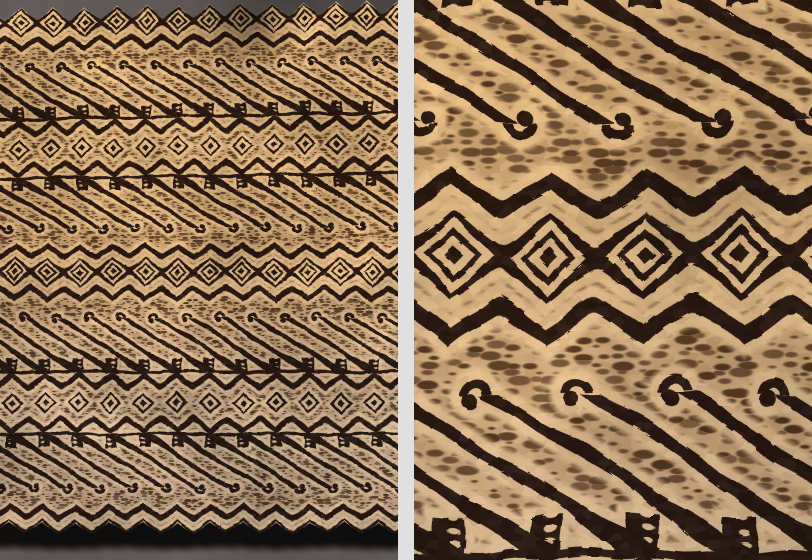
Left: the whole. Right: its middle third, enlarged.
A Shadertoy shader for this pattern:

```glsl
// Batik cloth: bands of slanted hooked strokes between rows of nested diamonds and zigzags.
#define REPEATS 12.27            // motifs across the canvas
#define HALF_PERIOD 4.04         // main diamond row to small diamond row, in motifs
#define CENTER vec2(6.47, 8.38)  // middle diamond, measured from the upper left
#define SLOPE 0.64               // fall of the slanted strokes
#define HOOK_ROW 1.42
#define HEAD_ROW 3.08
#define LINE 0.075               // half width of the main lines
#define INK vec3(0.12, 0.07, 0.045)
#define BROWN vec3(0.29, 0.20, 0.125)
#define TAN vec3(0.69, 0.57, 0.43)
#define CREAM vec3(0.86, 0.75, 0.59)
#define WALL vec3(0.38, 0.35, 0.34)

vec2 hash2(vec2 p) {
    vec3 a = fract(p.xyx * vec3(0.1031, 0.1030, 0.0973));
    a += dot(a, a.yzx + 33.33);
    return fract((a.xx + a.yz) * a.zy);
}

// Cellular noise: x = signed distance to grains of varied size, y = grain tone
vec2 grains(vec2 p) {
    vec2 id = floor(p), best = vec2(9.0, 0.0);
    for (int j = -1; j <= 1; j++)
    for (int i = -1; i <= 1; i++) {
        vec2 cell = id + vec2(i, j);
        vec2 h = hash2(cell);
        float d = length(cell + 0.15 + 0.7 * h - p) - mix(0.12, 0.55, hash2(cell + 71.0).x);
        if (d < best.x) best = vec2(d, h.y);
    }
    return best;
}

// Smooth uneven tone from layered sines, about -1 to 1
float patches(vec2 p) {
    float sum = 0.0, gain = 0.5;
    for (int i = 0; i < 4; i++) {
        sum += gain * sin(p.x + 1.7 * sin(p.y)) * cos(p.y * 1.2 + sin(p.x * 0.7));
        p = mat2(1.5, 1.2, -1.2, 1.5) * p + 2.3;
        gain *= 0.6;
    }
    return sum;
}

float wrapUnit(float x) { return fract(x + 0.5) - 0.5; }

// 0 at each motif centre, 1 halfway between, with softened corners
float zigzag(float x) {
    float t = 2.0 * abs(wrapUnit(x));
    return 1.08 - sqrt((1.0 - t) * (1.0 - t) + 0.0064) + 0.08 * (1.0 - t) - 0.08 * t;
}

// Large diamonds joined by black bows, framed by a zigzag
float mainRow(vec2 p, float zig) {
    float diamond = abs(wrapUnit(p.x)) + p.y;
    float d = min(abs(diamond - 0.25) - 0.045, diamond - 0.10);
    d = min(d, max(0.40 - diamond, p.y - 0.54 + 0.46 * zig));
    d *= 0.707;
    return min(d, abs(p.y - 0.90 + 0.43 * zig) * 0.76 - LINE);
}

// Slanted strokes with a curled hook at one end
float strokes(vec2 p) {
    float along = wrapUnit(p.x - (p.y - HEAD_ROW) / SLOPE);
    float width = LINE * (0.85 + 0.8 * smoothstep(2.4, HEAD_ROW, p.y));
    float d = abs(along) * SLOPE / sqrt(1.0 + SLOPE * SLOPE) - width;
    d = max(d, max(HOOK_ROW - p.y, p.y - HEAD_ROW));
    vec2 h = vec2(wrapUnit(p.x - 0.29), p.y - HOOK_ROW);
    float curl = max(abs(length(h) - 0.12) - 0.05, h.y);
    return min(d, min(curl, length(h - vec2(-0.06, 0.05)) - 0.085));
}

// Rounded lobes under a bar, each joint topped by a notched block
float heads(vec2 p, float zig) {
    float lobe = abs(p.y - HEAD_ROW - 0.02 - 0.48 * zig) * 0.72 - LINE;
    float bar = abs(p.y - HEAD_ROW) - 0.05;
    vec2 b = vec2(wrapUnit(p.x + 0.02), p.y - HEAD_ROW + 0.20);
    float block = max(abs(b.x) - 0.17, abs(b.y) - 0.21);
    vec2 notch = vec2(b.x - 0.05, (fract(b.y * 7.0) - 0.5) / 7.0);
    block = max(block, 0.035 - length(notch * vec2(0.6, 1.0)));
    return min(min(lobe, bar), block);
}

float smallRow(vec2 p) {
    float diamond = abs(wrapUnit(p.x)) + abs(p.y - HALF_PERIOD);
    return min(abs(diamond - 0.29) - 0.05, diamond - 0.11) * 0.707;
}

void mainImage(out vec4 fragColor, in vec2 fragCoord) {
    float px = REPEATS / iResolution.x;
    vec2 pos = vec2(fragCoord.x, iResolution.y - fragCoord.y) * px;

    // Hand-drawn drift and the slight skew of the hanging cloth
    vec2 p = pos - CENTER;
    p.x /= 1.0 + 0.0043 * p.y;
    p.y = p.y * (p.y < 0.0 ? 1.04 : 1.0) + 0.02 * p.x * clamp(-p.y / 4.0, 0.0, 1.0);
    p += 0.025 * vec2(sin(pos.y * 2.3 + pos.x), sin(pos.x * 1.9 + pos.y * 0.8));
    p += 0.012 * vec2(sin(pos.y * 11.0 + pos.x * 4.0), sin(pos.x * 9.0 - pos.y * 5.0));

    // Half-turn symmetry about every diamond row
    float period = 2.0 * HALF_PERIOD;
    float row = p.y - period * round(p.y / period);
    vec2 m = row < 0.0 ? vec2(-p.x, -row) : vec2(p.x, row);
    float zig = zigzag(m.x);
    float ink = min(min(mainRow(m, zig), strokes(m)), min(heads(m, zig), smallRow(m)));

    // Cream margins beside the lines, dashes filling the rest
    float tone = patches(pos * 0.75);
    vec2 dash = grains(pos * vec2(4.6, 11.0));
    vec2 fleck = grains(pos * vec2(9.0, 13.0) + 40.0);
    float margin = 1.0 - smoothstep(0.06, 0.15, ink);
    vec3 color = mix(TAN, CREAM, clamp(0.25 + 0.5 * margin + 0.4 * (fleck.y - 0.5), 0.0, 1.0));
    float dashes = (1.0 - smoothstep(-0.12, 0.14, dash.x)) * (1.0 - margin);
    color = mix(color, BROWN, dashes * (0.6 + 0.4 * dash.y));
    float wear = 0.02 * (fleck.y - 0.5) + 0.012 * tone;
    float lines = 1.0 - smoothstep(-0.7 * px, 0.7 * px, ink + wear);
    color = mix(color, INK + 0.05 * fleck.y * fleck.y, lines * 0.97);

    // Faded, warm and greyed areas
    color *= 0.98 + 0.13 * tone;
    color *= mix(vec3(1.05, 1.0, 0.90), vec3(0.97, 0.97, 1.0), smoothstep(6.0, 14.0, pos.y));
    color *= 1.0 - 0.4 * exp(-dot(pos - vec2(7.6, 0.8), pos - vec2(7.6, 0.8)) * 0.8);

    // Scalloped cloth edges over a grey wall with a shadow below
    float above = -(p.y + period) - 0.58 + 0.53 * zig;
    float below = p.y - period + 0.42 - 0.43 * zig;
    vec3 wall = WALL * (1.0 + 0.08 * tone - 0.25 * smoothstep(5.0, 9.0, pos.x) * step(pos.y, 8.0));
    wall *= 1.0 - 0.85 * step(0.0, p.y) * (1.0 - smoothstep(0.25, 0.65, p.y - period));
    float outside = smoothstep(-0.7 * px, 0.7 * px, max(above, below) * 0.7);
    fragColor = vec4(clamp(mix(color, wall, outside), 0.0, 1.0), 1.0);
}
```
